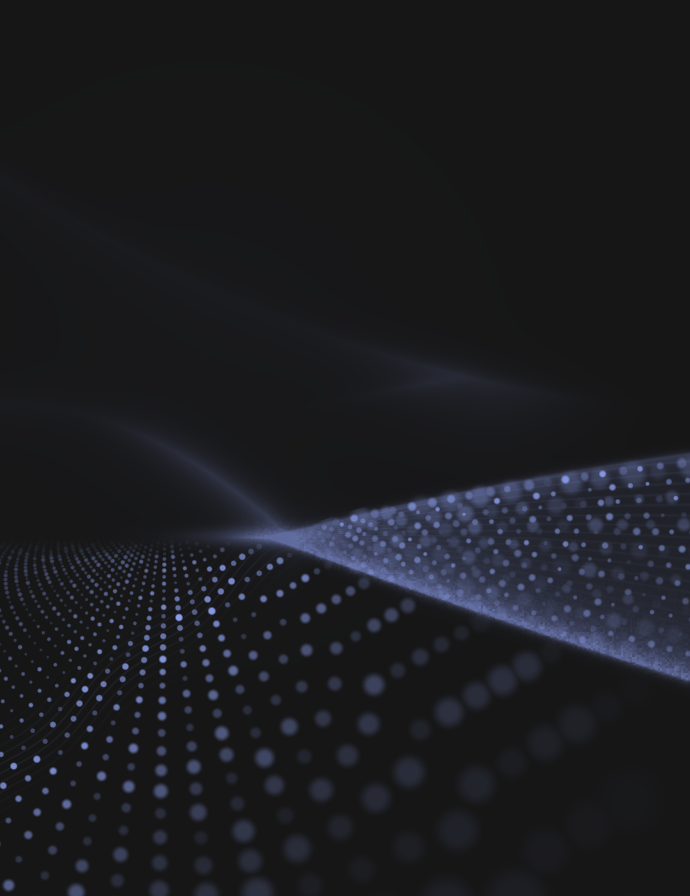
Write a WebGL 1 fragment shader that draws this background.

```glsl
precision highp float;
uniform vec2 u_resolution;

float hash(vec2 p) {
  return fract(sin(dot(p, vec2(127.1, 311.7))) * 43758.5453);
}

// Upper and lower borders of the twisted ribbon
float ribbonTop(float x) {
  float t = max(x - 0.39, 0.0);
  return 0.52 + 0.26 * t - 0.1 * t * t;
}

float ribbonBottom(float x) {
  float t = max(x - 0.39, 0.0);
  return 0.52 - 0.37 * t + 0.05 * t * t;
}

// Glow with separate falloffs above and below a curve
float edgeGlow(float d, float above, float below) {
  return exp(-abs(d) / (d > 0.0 ? above : below));
}

float softDot(vec2 d, float radius, float blur) {
  float soft = max(radius * blur, 0.7 / u_resolution.x);
  return 1.0 - smoothstep(radius - soft, radius + soft, length(d));
}

// Signed distance from the diagonal plane of focus
float focusDistance(vec2 p) {
  return dot(p - vec2(0.245, 0.385), vec2(0.65, -0.76));
}

// Fan of dots: columns spread from a vanishing point, rows grow with depth
float dotField(vec2 p) {
  vec2 vanish = vec2(0.24, 0.6);
  float depth = max(vanish.y - p.y, 0.02);
  float slope = (p.x - vanish.x) / depth;
  float column = slope > -0.5 ? 12.0 * log(1.0 + 1.2 * (slope + 0.5)) : 14.4 * (slope + 0.5);
  float light = 0.0;
  for (int i = -1; i <= 1; i++) {
    float c = floor(column) + float(i) + 0.5;
    float s = c > 0.0 ? (exp(c / 12.0) - 1.0) / 1.2 - 0.5 : c / 14.4 - 0.5;
    float rows = mix(15.0, 5.0, smoothstep(-0.2, 1.0, s));
    float shift = c * 0.37;
    for (int j = -1; j <= 1; j++) {
      float r = floor(log(depth) * rows + shift) + float(j) + 0.5;
      float rnd = hash(vec2(c, r));
      float z = exp((r - shift) / rows);
      vec2 center = vanish + vec2(s, -1.0) * z;
      float focus = focusDistance(center);
      float near = max(focus, 0.0);
      float sharp = exp(-focus * focus * 900.0);
      float radius = 0.0027 + 0.002 * sharp + 0.03 * near + 0.04 * near * near;
      radius *= mix(0.7, 1.1, rnd);
      float alpha = exp(focus > 0.0 ? -4.6 * focus : 6.0 * focus) * mix(0.3, 1.0, rnd);
      alpha *= smoothstep(0.0, 0.04, ribbonBottom(center.x) - center.y);
      alpha *= 1.0 - smoothstep(0.8, 0.98, center.x);
      light = max(light, alpha * softDot(p - center, radius, 0.5 - 0.2 * sharp));
    }
  }
  return light;
}

// Skewed lattice of dots laid over the ribbon
float ribbonDots(vec2 p, vec2 density, float skew, float size) {
  float low = ribbonBottom(p.x);
  float v = (p.y - low) / max(ribbonTop(p.x) - low, 0.004);
  float row = floor(v * density.y);
  float light = 0.0;
  for (int j = -1; j <= 1; j++) {
    float r = row + float(j) + 0.5;
    float h = r / density.y;
    for (int i = -1; i <= 1; i++) {
      float c = floor(p.x * density.x + r * skew) + float(i) + 0.5;
      float rnd = hash(vec2(c, r));
      float x = (c - r * skew + 0.25 * (rnd - 0.5)) / density.x;
      vec2 center = vec2(x, mix(ribbonBottom(x), ribbonTop(x), h));
      float inside = step(0.0, h) * step(h, 1.0) * smoothstep(0.41, 0.52, x);
      float radius = size * mix(0.5, 1.0, rnd) * (h > 0.92 ? 1.5 : 1.0);
      float alpha = mix(0.12, 0.75, hash(vec2(r, c))) * mix(0.5, 1.2, h);
      light = max(light, inside * alpha * softDot(p - center, radius, 0.5));
    }
  }
  return light;
}

void main() {
  vec2 p = gl_FragCoord.xy / u_resolution.x;
  p.y *= 1.2995 * u_resolution.x / u_resolution.y;
  vec3 color = vec3(0.087, 0.087, 0.09);
  vec3 blue = vec3(0.5, 0.56, 0.84);

  // Distant out-of-focus ridges
  float far = p.y - (1.044 - 0.62 * p.x + 0.28 * p.x * p.x);
  float offset = (p.x - 0.67) / 0.13;
  float peak = exp(-offset * offset);
  float fade = 1.0 - smoothstep(0.7, 0.95, p.x);
  float haze = edgeGlow(far, 0.016, 0.05) * (0.03 * fade + 0.1 * peak);
  float strand = peak * (1.0 - smoothstep(0.6, 0.72, p.x));
  haze += edgeGlow(p.y - 0.753 - 0.19 * (p.x - 0.67), 0.012, 0.015) * 0.08 * strand;
  vec2 mist = p - vec2(0.3, 0.77);
  haze += 0.015 * exp(-dot(mist, mist) * 9.0);
  float middle = p.y - 0.715 + 1.1 * p.x * p.x;
  float rise = mix(0.035, 0.24, smoothstep(0.1, 0.36, p.x)) * (1.0 - smoothstep(0.38, 0.46, p.x));
  haze += edgeGlow(middle, 0.02, 0.03) * rise;

  // Ribbon veil, hazy borders and fine threads
  float top = ribbonTop(p.x);
  float low = ribbonBottom(p.x);
  float v = clamp((p.y - low) / max(top - low, 0.004), 0.0, 1.0);
  float body = smoothstep(-0.004, 0.004, p.y - low) * (1.0 - smoothstep(-0.004, 0.004, p.y - top));
  float start = smoothstep(0.3, 0.46, p.x);
  float thread = pow(0.5 + 0.5 * sin(v * 130.0 + 14.0 * p.x), 6.0);
  float grain = 0.8 + 0.4 * hash(floor(p * 300.0));
  float cloud = exp(-pow(abs(p.x - 0.58) / 0.17, 2.0));
  haze += body * start * (0.08 + 0.1 * cloud + 0.18 * exp(-v * 4.0) * grain + 0.07 * thread * v);
  haze += start * edgeGlow(p.y - low, 0.02, 0.005) * 0.48 * grain;
  haze += start * edgeGlow(p.y - top, 0.004, 0.012) * 0.24;
  vec2 pinch = (p - vec2(0.38, 0.521)) / vec2(0.1, 0.013);
  haze += 0.26 * exp(-dot(pinch, pinch));

  // Thin strands along the plane of focus
  float focus = focusDistance(p);
  float along = dot(p, vec2(0.76, 0.65));
  float wire = pow(0.5 + 0.5 * sin(focus * 520.0 + 5.0 * sin(along * 23.0)), 10.0);
  haze += 0.09 * wire * exp(-focus * focus * 900.0) * (1.0 - smoothstep(0.47, 0.52, p.y));

  // Dots over the haze
  color = mix(color, blue, min(haze, 0.7));
  float small = ribbonDots(p, vec2(36.0, 13.0), 0.4, 0.0052);
  float blurred = 0.4 * ribbonDots(p, vec2(23.0, 8.0), -0.6, 0.012);
  float dots = max(dotField(p), max(small, blurred));
  color = mix(color, vec3(0.57, 0.65, 0.97), min(dots, 1.0));
  gl_FragColor = vec4(color, 1.0);
}
```
